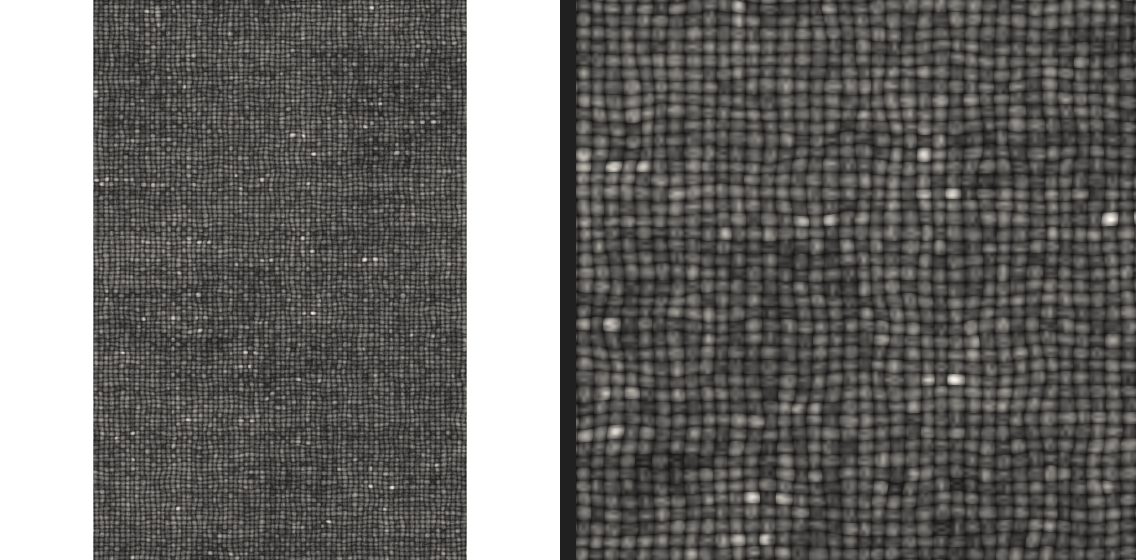
Left: the whole. Right: its middle third, enlarged.
This texture is drawn by a Shadertoy shader. Its source:

```glsl
const vec2 YARNS = vec2(108.0, 126.0);      // warp and weft count, both even
const float CLOTH_HALF_WIDTH = 1.0 / 3.0;
const vec3 MARGIN_COLOR = vec3(1.0);
const vec3 CLOTH_TINT = vec3(1.015, 0.995, 0.955);
const float SHADOW_TONE = 0.065;
const float YARN_TONE = 0.335;
const float STREAK_CONTRAST = 0.40;
const float NUB_CONTRAST = 0.42;
const float FIBRE_CONTRAST = 0.60;
const float MOTTLE_CONTRAST = 0.22;
const float SLUB_GLOW = 0.42;
const float WOBBLE = 0.55;
const float CROWN = 0.5;                    // rise of a yarn over a crossing
const float WARP_ROUND = 0.66;
const float WEFT_ROUND = 0.58;
const int SAMPLES = 2;
const float PI = 3.14159;

float hash(vec2 cell, float seed) {
    vec3 q = fract(cell.xyx * vec3(0.1031, 0.1030, 0.0973) + seed * 0.1731);
    q += dot(q, q.yzx + 33.33);
    return fract((q.x + q.y) * q.z);
}

// Value noise that wraps after a whole number of cells
float wrapNoise(vec2 p, vec2 period, float seed) {
    vec2 a = mod(floor(p), period);
    vec2 b = mod(a + 1.0, period);
    vec2 f = fract(p);
    f = f * f * (3.0 - 2.0 * f);
    return mix(mix(hash(a, seed), hash(vec2(b.x, a.y), seed), f.x),
               mix(hash(vec2(a.x, b.y), seed), hash(b, seed), f.x), f.y);
}

float canvasNoise(vec2 uv, vec2 repeats, float seed) {
    return wrapNoise(uv * repeats, repeats, seed);
}

// Noise running along one yarn, independent of its neighbours
float yarnNoise(float along, float period, float yarn, float seed) {
    float a = mod(floor(along), period);
    float b = mod(a + 1.0, period);
    return mix(hash(vec2(a, yarn), seed), hash(vec2(b, yarn), seed),
               smoothstep(0.0, 1.0, fract(along)));
}

float clothTone(vec2 uv) {
    // Uneven yarn paths
    vec2 drift = vec2(canvasNoise(uv, vec2(54.0, 36.0), 1.0),
                      canvasNoise(uv, vec2(36.0, 63.0), 2.0)) - 0.5;
    vec2 p = uv * YARNS + WOBBLE * drift;
    vec2 cell = mod(floor(p), YARNS);
    vec2 arch = cos(PI * (fract(p) - 0.5));

    // Plain weave: warp and weft take turns on top
    float turn = 1.0 - 2.0 * mod(cell.x + cell.y, 2.0);
    float warpHeight = WARP_ROUND * arch.x + CROWN * turn * arch.y;
    float weftHeight = WEFT_ROUND * arch.y - CROWN * turn * arch.x;
    float weftOnTop = smoothstep(-0.08, 0.08, weftHeight - warpHeight);
    float body = max(warpHeight, weftHeight);

    // Long shade changes along each yarn
    float warpStreak = yarnNoise(p.y / 6.0, YARNS.y / 6.0, cell.x, 3.0)
                     + 0.6 * hash(vec2(cell.x, 0.0), 4.0) - 0.8;
    float weftStreak = yarnNoise(p.x / 6.0, YARNS.x / 6.0, cell.y, 5.0)
                     + 0.6 * hash(vec2(cell.y, 0.0), 6.0) - 0.8;
    float streak = mix(warpStreak, weftStreak, weftOnTop);

    // Fine fibres follow their yarn
    float warpFibre = canvasNoise(uv, vec2(432.0, 252.0), 7.0);
    float weftFibre = canvasNoise(uv, vec2(216.0, 504.0), 8.0);
    float fibre = mix(warpFibre, weftFibre, weftOnTop) - 0.5;

    // Broad cloudy patches
    float mottle = canvasNoise(uv, vec2(6.0, 9.0), 9.0)
                 + canvasNoise(uv, vec2(9.0, 36.0), 10.0) - 1.0;

    // Pale slubs, mostly gathered in runs along the weft
    float fleck = smoothstep(0.62, 0.95, yarnNoise(p.x / 2.0, YARNS.x / 2.0, cell.y, 11.0));
    float run = smoothstep(0.70, 0.95, yarnNoise(p.x / 12.0, YARNS.x / 12.0, cell.y, 12.0));
    float weftSlub = fleck * (0.12 + 0.88 * run);
    float warpSlub = 0.3 * smoothstep(0.80, 1.0,
        yarnNoise(p.y / 2.0, YARNS.y / 2.0, cell.x, 13.0));
    float slub = mix(warpSlub, weftSlub, weftOnTop);

    float shade = 1.0 + STREAK_CONTRAST * streak
                + NUB_CONTRAST * (hash(cell, 14.0) - 0.5)
                + FIBRE_CONTRAST * fibre + MOTTLE_CONTRAST * mottle;
    return SHADOW_TONE + body * (YARN_TONE * max(shade, 0.2) + SLUB_GLOW * slub);
}

void mainImage(out vec4 fragColor, in vec2 fragCoord) {
    // Average several points per pixel
    float tone = 0.0;
    for (int y = 0; y < SAMPLES; y++) {
        for (int x = 0; x < SAMPLES; x++) {
            vec2 offset = (vec2(x, y) + 0.5) / float(SAMPLES) - 0.5;
            tone += clothTone((fragCoord + offset) / iResolution.xy);
        }
    }
    tone /= float(SAMPLES * SAMPLES);

    // Plain margins beside the cloth
    float inside = CLOTH_HALF_WIDTH - abs(fragCoord.x / iResolution.x - 0.5);
    float coverage = clamp(inside * iResolution.x + 0.5, 0.0, 1.0);
    fragColor = vec4(mix(MARGIN_COLOR, clamp(tone * CLOTH_TINT, 0.0, 1.0), coverage), 1.0);
}
```
